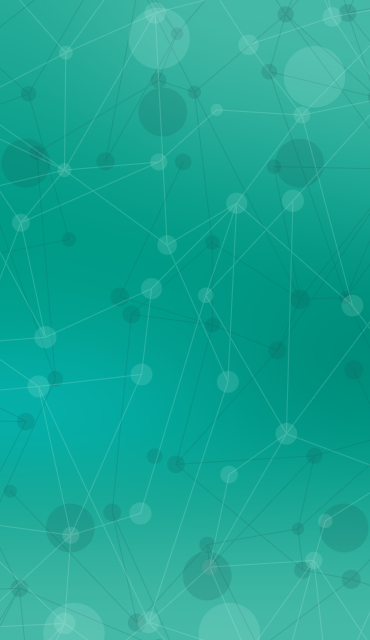
Give the GLSL for this background, as a WebGL 1 fragment shader.

```glsl
precision highp float;

// Teal gradient backdrop with two translucent node networks, dark under light.
// Each network is a jittered grid whose nodes link to random neighbours;
// rows of large soft-toned discs gather near the top and bottom edges.

uniform vec2 u_resolution;

// Lengths are in canvas widths.
const vec3 DEEP = vec3(0.0, 0.61, 0.53);
const vec3 PALE = vec3(0.27, 0.725, 0.655);
const vec3 CYAN = vec3(0.02, 0.69, 0.665);
const vec3 SHADE = vec3(0.0, 0.555, 0.485);
const vec3 DARK_INK = vec3(0.06, 0.32, 0.31);
const vec3 LIGHT_INK = vec3(0.85, 1.0, 0.96);

const float DARK_CELL = 0.225;
const float LIGHT_CELL = 0.25;
const vec2 DARK_RADII = vec2(0.014, 0.026);
const vec2 LIGHT_RADII = vec2(0.016, 0.030);
const float DARK_LINKS = 0.45;
const float LIGHT_LINKS = 0.55;
const float LINE_WIDTH = 0.0029;
const float JITTER = 0.84;
const float DARK_DISC = 0.066;
const float LIGHT_DISC = 0.083;
const float DARK_ALPHA = 0.17;
const float LIGHT_ALPHA = 0.135;
const float LINE_ALPHA = 0.17;

float hash(vec2 p) {
    vec3 q = fract(vec3(p.xyx) * 0.1031);
    q += dot(q, q.yzx + 33.33);
    return fract((q.x + q.y) * q.z);
}

float disc(vec2 p, vec2 centre, float radius, float pixel) {
    return clamp((radius - length(p - centre)) / pixel + 0.5, 0.0, 1.0);
}

// Box-filtered line, so thin strokes keep their weight at any size.
float segment(vec2 p, vec2 a, vec2 b, float pixel) {
    vec2 ab = b - a;
    float t = clamp(dot(p - a, ab) / dot(ab, ab), 0.0, 1.0);
    float d = length(p - a - ab * t);
    float soft = max(pixel, LINE_WIDTH);
    return clamp((0.5 * (LINE_WIDTH + pixel) - d) / pixel, 0.0, LINE_WIDTH / soft);
}

vec2 nodeAt(vec2 cell, float seed) {
    vec2 r = vec2(hash(cell + seed), hash(cell + seed + 47.3));
    return cell + 0.5 + (r - 0.5) * JITTER;
}

// Returns disc coverage in x and link coverage in y.
vec2 network(vec2 p, float size, vec2 radii, float chance, float seed, float pixel) {
    vec2 home = floor(p / size);
    vec2 cover = vec2(0.0);
    for (int j = -2; j <= 2; j++) {
        for (int i = -2; i <= 2; i++) {
            vec2 cell = home + vec2(float(i), float(j));
            vec2 a = nodeAt(cell, seed) * size;
            float radius = mix(radii.x, radii.y, sqrt(hash(cell + seed + 91.7)));
            cover.x = max(cover.x, disc(p, a, radius, pixel));
            for (int k = 0; k < 4; k++) {
                float angle = float(k) * 0.7854;
                vec2 hop = floor(1.3 * vec2(cos(angle), sin(angle)) + 0.5);
                float pick = hash(cell + seed + float(k) * 13.7 + 5.1);
                // Part of the links reach two rows up.
                hop.y *= 1.0 + step(pick, chance * 0.35);
                if (pick < chance) {
                    vec2 b = nodeAt(cell + hop, seed) * size;
                    cover.y = max(cover.y, segment(p, a, b, pixel));
                }
            }
        }
    }
    return cover;
}

vec3 backdrop(vec2 uv) {
    vec2 glow = (uv - vec2(0.05, 0.36)) / vec2(0.75, 0.14);
    vec2 dusk = (uv - vec2(1.0, 0.45)) / vec2(0.45, 0.17);
    vec3 color = mix(DEEP, CYAN, 0.95 * exp(-dot(glow, glow)));
    color = mix(color, SHADE, exp(-dot(dusk, dusk)));
    float top = smoothstep(0.57, 1.02, uv.y + 0.12 * (uv.x - 0.5));
    top *= mix(0.6, 1.0, smoothstep(0.0, 0.6, uv.x));
    float bottom = smoothstep(0.36, 0.0, uv.y);
    return mix(color, PALE, max(top, bottom));
}

void main() {
    float pixel = 1.0 / u_resolution.x;
    float tall = u_resolution.y * pixel;
    vec2 p = gl_FragCoord.xy * pixel;
    vec3 color = backdrop(gl_FragCoord.xy / u_resolution);

    // Large discs: two arched dark rows, two light pairs.
    float darkBig = 0.0;
    float lightBig = 0.0;
    for (int i = 0; i < 6; i++) {
        float k = mod(float(i), 3.0);
        float upper = step(2.5, float(i));
        float arch = 1.0 - abs(k - 1.0);
        float y = mix(0.175 - 0.075 * arch, 0.745 + 0.08 * arch, upper);
        vec2 c = vec2(0.07 + 0.37 * k + 0.12 * (1.0 - upper), y * tall);
        darkBig = max(darkBig, disc(p, c, DARK_DISC, pixel));
        if (k < 1.5) {
            c = vec2(0.20 + 0.23 * upper + 0.42 * k, mix(0.01, 0.94 - 0.06 * k, upper) * tall);
            lightBig = max(lightBig, disc(p, c, LIGHT_DISC, pixel));
        }
    }

    vec2 dark = network(p, DARK_CELL, DARK_RADII, DARK_LINKS, 211.0, pixel);
    vec2 light = network(p, LIGHT_CELL, LIGHT_RADII, LIGHT_LINKS, 617.0, pixel);
    color = mix(color, DARK_INK, DARK_ALPHA * darkBig);
    color = mix(color, DARK_INK, LINE_ALPHA * dark.y);
    color = mix(color, DARK_INK, DARK_ALPHA * dark.x);
    color = mix(color, LIGHT_INK, LIGHT_ALPHA * lightBig);
    color = mix(color, LIGHT_INK, LINE_ALPHA * light.y);
    color = mix(color, LIGHT_INK, LIGHT_ALPHA * light.x);
    gl_FragColor = vec4(color, 1.0);
}
```
